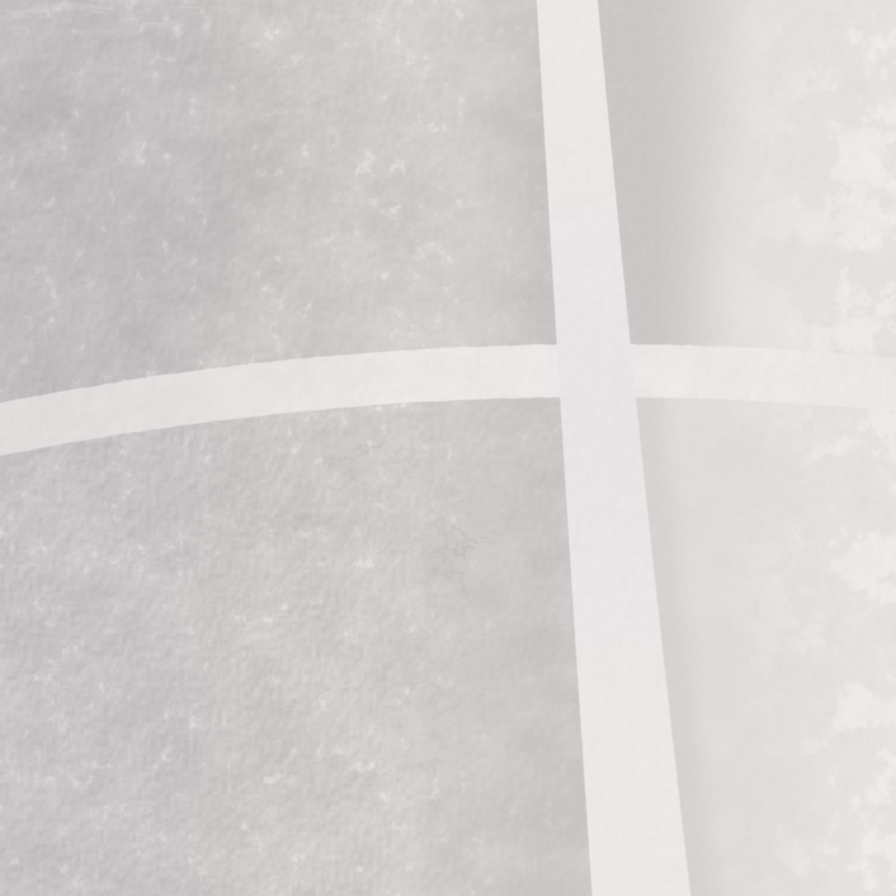
Reproduce this texture procedurally as a Shadertoy shader.

```glsl
float hash(vec2 p) {
    vec3 q = fract(p.xyx * 0.1031);
    q += dot(q, q.yzx + 33.33);
    return fract((q.x + q.y) * q.z);
}

float noise(vec2 p) {
    vec2 i = floor(p), f = fract(p);
    f = f * f * (3.0 - 2.0 * f);
    return mix(mix(hash(i), hash(i + vec2(1, 0)), f.x),
               mix(hash(i + vec2(0, 1)), hash(i + vec2(1, 1)), f.x), f.y);
}

// Layered noise, centred on zero
float fbm(vec2 p) {
    float sum = 0.0, amp = 0.5;
    for (int i = 0; i < 5; i++) {
        sum += amp * (noise(p) - 0.5);
        p = mat2(1.6, 1.2, -1.2, 1.6) * p + 7.3;
        amp *= 0.58;
    }
    return sum;
}

// Raised grain lit from the upper left
float relief(vec2 p) {
    return noise(p + vec2(-0.4, 0.4)) - noise(p + vec2(0.4, -0.4));
}

// Coverage of the span from lo to hi, softened by the width w
float band(float x, float lo, float hi, float w) {
    return smoothstep(lo - w, lo + w, x) * smoothstep(hi + w, hi - w, x);
}

// Soft round spot
float spot(vec2 p, vec2 centre, vec2 size) {
    vec2 d = (p - centre) / size;
    return exp(-dot(d, d));
}

void mainImage(out vec4 fragColor, in vec2 fragCoord) {
    vec2 uv = fragCoord / iResolution.xy;
    float down = 1.0 - uv.y;
    float edge = max(0.0016, 0.8 / min(iResolution.x, iResolution.y));

    float clouds = fbm(uv * 6.0);
    float stains = fbm(uv * vec2(20.0, 24.0) + 40.0);
    float flecks = fbm(uv * vec2(70.0, 62.0) + 90.0);
    float grain = relief(uv * vec2(190.0, 150.0)) + 0.6 * relief(uv * 310.0 + 17.0);

    // Strip edges: a widening upright and a shallow arch, slightly rough
    float rough = 0.0022 * flecks;
    float stripLeft = 0.599 + down * (0.056 + 0.006 * down);
    float stripRight = 0.667 + down * (0.090 + 0.014 * down);
    float arch = down - 0.146 * (uv.x - 0.67) * (uv.x - 0.67);
    float upright = band(uv.x, stripLeft, stripRight, edge);
    float crossbar = band(arch + rough, 0.384, 0.443, edge);
    float lower = smoothstep(0.40, 0.42, arch);

    // Left panes: grey plaster, palest before the strip's shadow
    float pale = smoothstep(0.05, 0.50, uv.x + 0.10 * clouds + 0.06 * stains);
    pale *= 1.0 - 0.6 * smoothstep(0.52, 0.63, uv.x);
    vec3 plaster = mix(vec3(0.757, 0.738, 0.742), vec3(0.828, 0.811, 0.803), pale);
    plaster += lower * mix(0.026, -0.006, pale);
    plaster += 0.022 * clouds + 0.055 * stains;

    // Grain is strongest in the lower pane and fades beside the strip
    float smoothing = 1.0 - 0.55 * smoothstep(0.42, 0.60, uv.x);
    plaster += smoothing * (0.036 * flecks + (0.018 + 0.010 * lower) * grain);
    plaster += 0.045 * smoothing * smoothstep(0.16, 0.36, flecks);

    // Upright crease and scuffs broken up by fine veins
    float crease = smoothstep(0.468, 0.480, uv.x + 0.03 * flecks);
    plaster -= 0.012 * lower * crease * smoothstep(0.64, 0.52, uv.x);
    float veins = smoothstep(0.07, 0.0, abs(fbm(uv * vec2(34.0, 40.0) + 5.0)));
    float scuff = spot(uv, vec2(0.41, 0.49), vec2(0.07, 0.035))
                + spot(uv, vec2(0.52, 0.39), vec2(0.04, 0.06))
                + 0.7 * spot(uv, vec2(0.475, 0.18), vec2(0.04, 0.18))
                + 0.5 * spot(uv, vec2(0.47, 0.66), vec2(0.05, 0.08));
    plaster -= scuff * (0.034 * veins + 0.02 * grain);
    float scrape = smoothstep(-0.05, 0.2, fbm(uv * vec2(16.0, 110.0)));
    plaster += 0.05 * scrape * spot(uv, vec2(0.17, 0.985), vec2(0.2, 0.018));

    // Right panes: warm white, blotched toward the outer side
    float outer = smoothstep(0.78, 0.98, uv.x);
    vec3 bright = mix(vec3(0.882, 0.869, 0.857), vec3(0.912, 0.898, 0.884), outer);
    bright -= 0.008 * lower * (1.0 - outer);
    float blotch = smoothstep(-0.02, 0.12, stains + 0.4 * flecks);
    bright += outer * (0.024 * blotch - 0.008 + 0.03 * flecks);
    bright += 0.02 * stains + 0.012 * clouds + 0.006 * grain;

    // Shadow beside the strip, deep above the arch and faint below
    float gap = uv.x - stripRight;
    float reach = mix(0.20 - 0.20 * down, 0.05, lower);
    float shade = smoothstep(reach, 0.2 * reach, gap) * mix(0.95, 0.42, lower);
    bright = mix(bright, vec3(0.795, 0.777, 0.775) + 0.008 * grain, shade);

    // Strips lie over the panes, the crossbar dimming to the left
    vec3 colour = mix(plaster, bright, step(0.5 * (stripLeft + stripRight), uv.x));
    vec3 barColour = mix(vec3(0.878, 0.868, 0.866), vec3(0.922, 0.912, 0.907),
                         smoothstep(0.0, 0.55, uv.x));
    barColour += 0.025 * stains + 0.02 * flecks + 0.008 * grain;
    vec3 stripColour = mix(vec3(0.922, 0.912, 0.908), vec3(0.904, 0.896, 0.899),
                           band(down, 0.3, 0.65, 0.2));
    stripColour += 0.012 * flecks + 0.007 * grain;
    colour = mix(colour, barColour, crossbar);
    colour = mix(colour, stripColour, upright);

    fragColor = vec4(clamp(colour, 0.0, 1.0), 1.0);
}
```
